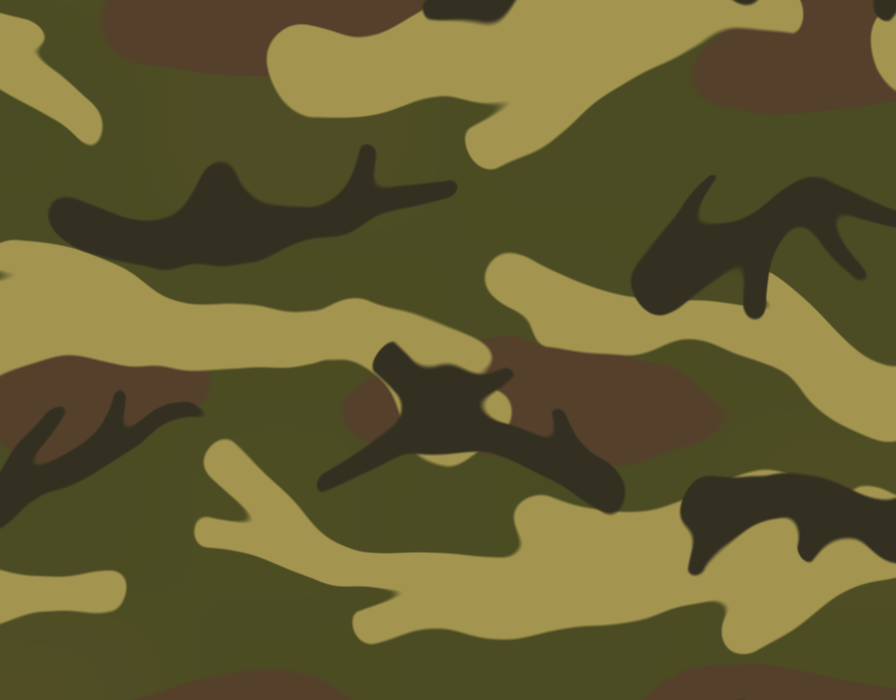
Give the GLSL for this pattern, as a Shadertoy shader.

```glsl
// Woodland camouflage: brown patches, tan forked bands and dark branches on olive green.

vec4 hash4(vec2 p, float seed) {
    vec4 q = fract((p.xyxy + seed) * vec4(0.1031, 0.1030, 0.0973, 0.1099));
    q += dot(q, q.wzxy + 33.33);
    return fract((q.xxyz + q.yzzw) * q.zywx);
}

// Smooth vector noise in -1..1
vec2 noise2(vec2 p, float seed) {
    vec2 i = floor(p), f = fract(p);
    f = f * f * f * (f * (f * 6.0 - 15.0) + 10.0);
    vec2 low = mix(hash4(i, seed).xy, hash4(i + vec2(1, 0), seed).xy, f.x);
    vec2 high = mix(hash4(i + vec2(0, 1), seed).xy, hash4(i + 1.0, seed).xy, f.x);
    return mix(low, high, f.y) * 2.0 - 1.0;
}

// Bends a layer so its outlines become irregular
vec2 warp(vec2 p, float seed) {
    return p + 0.040 * noise2(p * vec2(4.0, 5.0), seed)
             + 0.013 * noise2(p * vec2(11.0, 10.0), seed + 7.0);
}

float smoothMin(float a, float b, float k) {
    float h = max(k - abs(a - b), 0.0) / k;
    return min(a, b) - h * h * k * 0.25;
}

// Capsule whose radius runs from ra to rb
float taper(vec2 p, vec2 a, vec2 b, float ra, float rb) {
    vec2 ab = b - a;
    float h = clamp(dot(p - a, ab) / dot(ab, ab), 0.0, 1.0);
    return length(p - a - h * ab) - mix(ra, rb, h);
}

// Wavy tapered spine with three side prongs
float branch(vec2 q, vec4 h, float halfLen, float radius, vec2 prong, float seed) {
    halfLen *= mix(0.75, 1.1, h.z);
    q.y -= 0.12 * (h.w - 0.3) * q.x + 0.045 * sin(q.x * 2.2 / halfLen + 6.28 * h.z);
    q.x *= h.w < 0.5 ? -1.0 : 1.0;
    float d = taper(q, vec2(-halfLen, 0), vec2(halfLen, 0), radius, radius * 0.35);
    for (int k = 0; k < 3; k++) {
        vec4 r = hash4(h.xy * 91.0 + float(k) * 5.3, seed);
        vec2 root = vec2(halfLen * mix(-0.95, 0.75, (float(k) + r.x) / 3.0), 0);
        vec2 side = vec2(r.y < 0.35 ? -1.0 : 1.0, r.z < 0.6 ? -1.0 : 1.0);
        vec2 tip = root + side * prong * mix(0.7, 1.3, r.w);
        d = smoothMin(d, taper(q, root, tip, radius * 0.6, radius * mix(0.2, 0.65, r.x)), 0.035);
    }
    return d;
}

// Branches scattered over staggered rows of cells
float branchLayer(vec2 p, vec2 cell, float halfLen, float radius, vec2 prong, float seed) {
    float d = 1.0;
    for (int j = -1; j <= 1; j++) {
        float row = floor(p.y / cell.y) + float(j);
        float x = p.x + 0.41 * cell.x * row;
        for (int i = -1; i <= 1; i++) {
            vec2 id = vec2(floor(x / cell.x) + float(i), row);
            vec4 h = hash4(id, seed);
            vec2 q = vec2(x, p.y) - cell * (id + 0.5 + 0.3 * (h.xy - 0.5));
            d = smoothMin(d, branch(q, h, halfLen, radius, prong, seed), 0.03);
        }
    }
    return d;
}

// Long flat oval patches
float patchLayer(vec2 p, vec2 cell, float seed) {
    float d = 1.0;
    for (int j = -1; j <= 1; j++) {
        float row = floor(p.y / cell.y) + float(j);
        float x = p.x + 0.43 * cell.x * row;
        for (int i = -1; i <= 1; i++) {
            vec2 id = vec2(floor(x / cell.x) + float(i), row);
            vec4 h = hash4(id, seed);
            vec2 q = vec2(x, p.y) - cell * (id + 0.5 + 0.3 * (h.xy - 0.5));
            q.y -= 0.2 * (h.w - 0.3) * q.x;
            vec2 axes = vec2(0.27, 0.085) * mix(vec2(0.8), vec2(1.2), h.zw);
            d = smoothMin(d, (length(q / axes) - 1.0) * axes.y, 0.04);
        }
    }
    return d;
}

float cover(float d) {
    float edge = max(0.0028, 1.0 / iResolution.y);
    return 1.0 - smoothstep(-edge, edge, d);
}

void mainImage(out vec4 fragColor, in vec2 fragCoord) {
    vec2 p = fragCoord / iResolution.y + vec2(3.2, 2.3);

    // Olive ground with faint drifts of tone
    float drift = noise2(p * vec2(2.5, 3.5), 3.0).x;
    vec3 color = vec3(0.30, 0.30, 0.14) + drift * vec3(0.018, 0.006, 0.008);

    // Brown, tan and dark layers, from bottom to top
    float brown = patchLayer(warp(p, 11.0), vec2(0.75, 0.50), 21.0);
    float tan_ = branchLayer(warp(p, 31.0), vec2(0.95, 0.38), 0.43, 0.070, vec2(0.20, 0.10), 41.0);
    float dark = branchLayer(warp(p, 51.0), vec2(0.64, 0.40), 0.24, 0.037, vec2(0.06, 0.09), 61.0);
    color = mix(color, vec3(0.33, 0.25, 0.17), cover(brown));
    color = mix(color, vec3(0.64, 0.58, 0.31), cover(tan_));
    color = mix(color, vec3(0.20, 0.19, 0.13), cover(dark));

    fragColor = vec4(color, 1.0);
}
```
